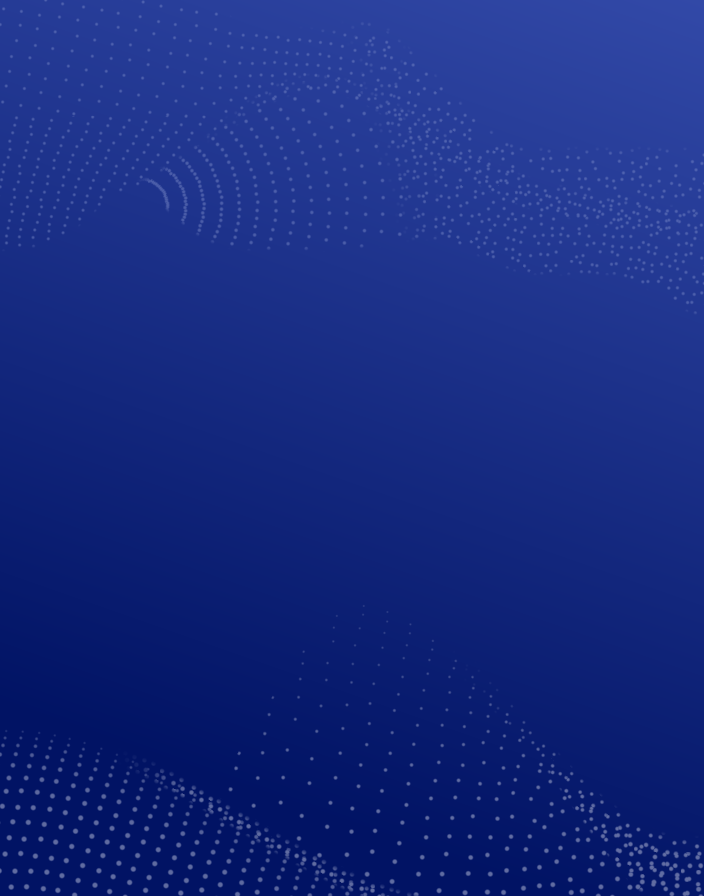
Give the GLSL for this background, as a Shadertoy shader.

```glsl
// Deep blue diagonal gradient with two waves of fine dots, above and below.

float bell(float x, float centre, float width) {
    float t = (x - centre) / width;
    return exp(-t * t);
}

vec2 hash2(vec2 cell) {
    vec2 s = vec2(dot(cell, vec2(127.1, 311.7)), dot(cell, vec2(269.5, 183.3)));
    return fract(sin(s) * 4375.85);
}

// 1 between two heights, with soft ends
float band(float y, float low, float high) {
    return smoothstep(low - 0.004, low + 0.004, y)
         * (1.0 - smoothstep(high - 0.006, high + 0.006, y));
}

// Round dots on a warped grid; the Jacobian turns grid offsets into distances
float dots(vec2 grid, float jitter, float radius) {
    vec2 offset = fract(grid) - 0.5 - jitter * (hash2(floor(grid)) - 0.5);
    vec2 gx = dFdx(grid), gy = dFdy(grid);
    float det = gx.x * gy.y - gx.y * gy.x;
    det = abs(det) < 1e-6 ? 1e-6 : det;
    vec2 d = vec2(gy.y * offset.x - gy.x * offset.y,
                  gx.x * offset.y - gx.y * offset.x) / det;
    float pixel = 1.0 / iResolution.y;
    float soft = max(0.8 * pixel, 0.0012);
    return 1.0 - smoothstep(radius - soft, radius + soft, length(d) * pixel);
}

float upperWave(vec2 p) {
    float x = p.x, y = p.y;
    float hem = 0.722 + 0.066 * bell(x, 0.187, 0.08) + 0.013 * bell(x, 0.62, 0.08)
              - 0.027 * smoothstep(0.6, 0.76, x) - 0.05 * smoothstep(0.86, 1.02, x);
    float ridge = 0.76 + 0.15 * bell(x, 0.45, 0.21) - 0.015 * smoothstep(0.8, 1.0, x);
    float crest = 0.832 + 0.145 * (1.0 - smoothstep(0.5, 0.76, x));

    // Slanted fan at the left
    vec2 fan = vec2(36.0 * (x - 0.3 * y) + 14.0 * x * smoothstep(0.9, 0.74, y)
                    + 5.0 * smoothstep(0.3, 0.55, x),
                    58.0 * y + 55.0 * min(y - 0.87, 0.0) + 8.0 * x
                    - 1.5 * exp(-35.0 * max(y - ridge, 0.0)) * smoothstep(0.25, 0.35, x));
    float fanLow = mix(hem, ridge, smoothstep(0.15, 0.22, x));
    float fanHigh = mix(1.02, 0.965, smoothstep(0.26, 0.36, x));
    float light = dots(fan, 0.2, 0.0015) * band(y, fanLow, fanHigh)
                * (1.0 - smoothstep(0.55, 0.58, x));

    // Arcs spreading from the small curl
    vec2 arm = (p - vec2(0.2, 0.77)) * vec2(0.784, 1.0);
    vec2 arcs = vec2(50.0 * length(arm), 14.0 * atan(arm.y, arm.x));
    light = max(light, dots(arcs, 0.08, 0.0018) * band(y, hem, ridge)
                * smoothstep(0.18, 0.2, x) * (1.0 - smoothstep(0.58, 0.63, x)));

    // Scattered ribbon at the right
    vec2 ribbon = vec2(78.0 * x + 0.6 * sin(40.0 * y), 94.0 * (y - 0.5 * (crest + hem)));
    float inside = band(y, hem, crest);
    float sparse = step(0.3, hash2(floor(ribbon) + 7.0).x + step(y, ridge) * 0.2);
    light = max(light, dots(ribbon, 0.65, 0.0016) * inside * sparse
                * smoothstep(0.54, 0.6, x + 0.35 * (y - 0.8)));

    // Thicker fold along the ridge
    vec2 fold = vec2(70.0 * x, 95.0 * (y - ridge));
    return max(light, dots(fold, 0.6, 0.0016) * inside * smoothstep(0.28, 0.4, x)
               * band(y, ridge - 0.01, ridge + 0.004 + 0.016 * smoothstep(0.5, 0.65, x)));
}

float lowerWave(vec2 p) {
    float x = p.x, y = p.y;
    float nearTop = 0.187 - 0.2 * smoothstep(0.02, 0.66, x);
    float farTop = 0.05 + 0.28 * smoothstep(0.2, 0.52, x) * (1.0 - smoothstep(0.5, 0.98, x));

    // Near swell, packed tightly under its crest
    float depth = nearTop - y;
    float packed = 1.0 - exp(-40.0 * max(depth, 0.0));
    vec2 swell = vec2(45.0 * (x + 0.35 * depth), 55.0 * depth + 2.8 * packed);
    float grow = max(packed, smoothstep(0.1, 0.35, x) * 0.7);
    float light = dots(swell, 0.12, mix(0.0008, 0.0028, grow))
                * band(y, -0.1, nearTop) * mix(0.4, 1.0, grow);

    // Bright string of dots along the crest
    vec2 crestLine = vec2(75.0 * x, 110.0 * depth);
    light = max(light, dots(crestLine, 0.5, 0.0024) * smoothstep(0.16, 0.28, x)
                * band(y, nearTop - 0.013, nearTop + 0.005));

    // Far slope, its dots growing downward and scattering to the right
    float drop = farTop - y;
    float right = max(x - 0.62, 0.0);
    vec2 slope = vec2(28.0 * x + 50.0 * right * right - 6.0 * y,
                      42.0 * drop + 1.8 * (1.0 - exp(-40.0 * max(drop, 0.0)))
                      + 40.0 * right * right * drop);
    float size = mix(0.0027, 0.0007, clamp(y / 0.33, 0.0, 1.0));
    float far = dots(slope, mix(0.15, 0.6, smoothstep(0.6, 0.85, x)), size)
              * band(y, nearTop + 0.006, farTop) * smoothstep(0.24, 0.36, x + 0.5 * (0.2 - y));

    // Denser spray at its right edge
    vec2 spray = vec2(60.0 * x, 75.0 * drop);
    far = max(far, dots(spray, 0.65, size * 0.9) * smoothstep(0.62, 0.8, x)
              * band(y, farTop - 0.015 - 0.05 * smoothstep(0.75, 0.95, x), farTop + 0.012));
    return max(light, far * mix(1.0, 0.5, smoothstep(0.1, 0.32, y)));
}

void mainImage(out vec4 fragColor, in vec2 fragCoord) {
    vec2 p = fragCoord / iResolution.xy;

    // Backdrop, lightest at the upper right
    float rise = clamp((0.8 * p.y + 0.22 * p.x - 0.17) / 0.85, 0.0, 1.0);
    vec3 color = mix(vec3(0.002, 0.074, 0.392), vec3(0.196, 0.286, 0.657), rise);

    // Dotted waves
    color = mix(color, vec3(0.48, 0.54, 0.78), 0.48 * upperWave(p));
    color = mix(color, vec3(0.58, 0.61, 0.76), 0.65 * lowerWave(p));
    fragColor = vec4(color, 1.0);
}
```
